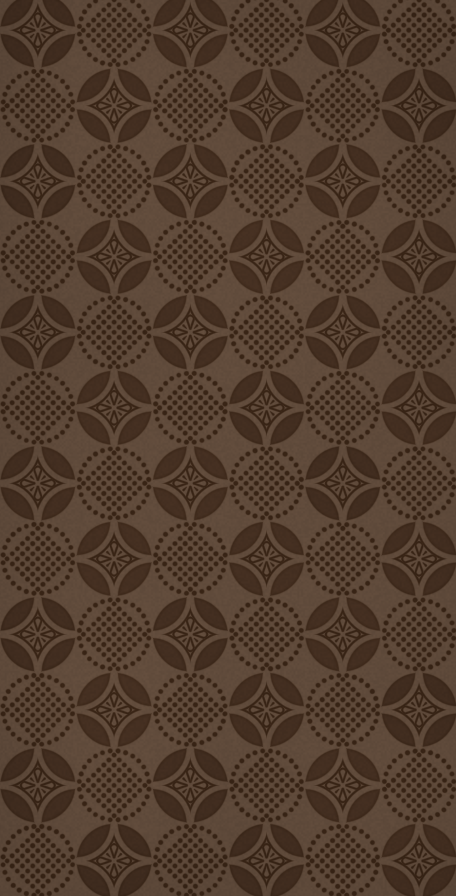
Give the GLSL for this pattern, as a WebGL 2 fragment shader.

```glsl
#version 300 es
precision highp float;

uniform vec2 u_resolution;
out vec4 fragColor;

const float TAU = 6.2831853;
const vec3 GROUND = vec3(0.372, 0.29, 0.229);
const vec3 SHADE = vec3(0.32, 0.24, 0.18);
const vec3 BROWN = vec3(0.258, 0.178, 0.125);
const vec3 DEEP = vec3(0.215, 0.138, 0.082);

float hash(vec2 p) {
    p = fract(p * vec2(0.1031, 0.1137));
    p += dot(p, p.yx + 33.33);
    return fract((p.x + p.y) * p.x * 17.0);
}

float noise(vec2 p) {
    vec2 i = floor(p), f = fract(p);
    f = f * f * (3.0 - 2.0 * f);
    float low = mix(hash(i), hash(i + vec2(1, 0)), f.x);
    float high = mix(hash(i + vec2(0, 1)), hash(i + vec2(1, 1)), f.x);
    return mix(low, high, f.y);
}

float cover(float d, float blur) {
    return 1.0 - smoothstep(-blur, blur, d);
}

// Capsule along +x whose radius grows from r0 to r1
float taper(vec2 p, float x0, float x1, float r0, float r1) {
    float h = clamp((p.x - x0) / (x1 - x0), 0.0, 1.0);
    return length(p - vec2(mix(x0, x1, h), 0.0)) - mix(r0, r1, h);
}

vec2 rotate45(vec2 p) {
    return vec2(p.x + p.y, p.y - p.x) * 0.70711;
}

// Four diagonal lenses cut by circles at the cell corners
float lenses(vec2 q) {
    return max(length(q) - 0.49, length(q - 0.5) - 0.45);
}

// Outlined concave star holding a four-petal flower
float starFlower(vec2 q) {
    float star = 0.52 - length(q - 0.5);
    float outline = max(star, -star - 0.03);
    vec2 axis = vec2(max(q.x, q.y), min(q.x, q.y));
    float loops = abs(taper(axis, 0.05, 0.175, 0.004, 0.047)) - 0.015;
    float leaves = taper(rotate45(q), 0.075, 0.125, 0.006, 0.016);
    return min(outline, min(loops, leaves));
}

// Ring of dots around a diamond lattice of dots
float dottedDisc(vec2 p, float radius) {
    float sector = TAU / 28.0;
    float a = (floor(atan(p.y, p.x) / sector) + 0.5) * sector;
    float ring = length(p - 0.458 * vec2(cos(a), sin(a)));
    float pitch = 0.095;
    vec2 g = rotate45(p) / pitch;
    vec2 nearest = clamp(round(g), -3.0, 3.0);
    float lattice = length(g - nearest) * pitch;
    return min(ring, lattice) - radius;
}

void main() {
    vec2 uv = gl_FragCoord.xy / u_resolution.x;

    // Checkerboard of motifs, six columns by about twelve rows
    vec2 pitch = vec2(0.1672, 0.1656);
    vec2 grid = (uv - vec2(0.083, 0.077)) / pitch;
    vec2 cell = round(grid);
    vec2 p = grid - cell;
    vec2 q = abs(p);
    float blur = 0.75 / (u_resolution.x * pitch.x) + 0.002;
    float solid = mod(cell.x + cell.y, 2.0);

    // Fine grain, broad mottling and gentle darkening at the borders
    float grain = noise(uv * 240.0) - 0.5;
    float cloud = noise(uv * 4.0 + 3.0) - 0.5;
    vec2 border = abs(gl_FragCoord.xy / u_resolution - 0.5) * 2.0;
    float light = 1.015 + 0.06 * cloud - 0.05 * dot(border * border, border * border);
    vec3 color = GROUND;

    if (solid > 0.5) {
        float lens = lenses(q);
        vec3 fill = mix(BROWN, DEEP, 0.6 * smoothstep(-0.05, 0.0, lens));
        fill *= 1.0 + 0.05 * (hash(cell + 40.0) - 0.5);
        color = mix(color, SHADE, 0.35 * cover(lens - 0.012, blur));
        color = mix(color, fill, cover(lens, blur));
        color = mix(color, DEEP, cover(starFlower(q), blur));
    } else {
        float radius = 0.031 + 0.005 * (noise(grid * 14.0) - 0.5);
        float dots = dottedDisc(p, radius);
        color = mix(color, SHADE, 0.3 * cover(dots - 0.012, blur));
        color = mix(color, DEEP, cover(dots, blur));
    }

    fragColor = vec4(color * (light + 0.07 * grain), 1.0);
}
```
